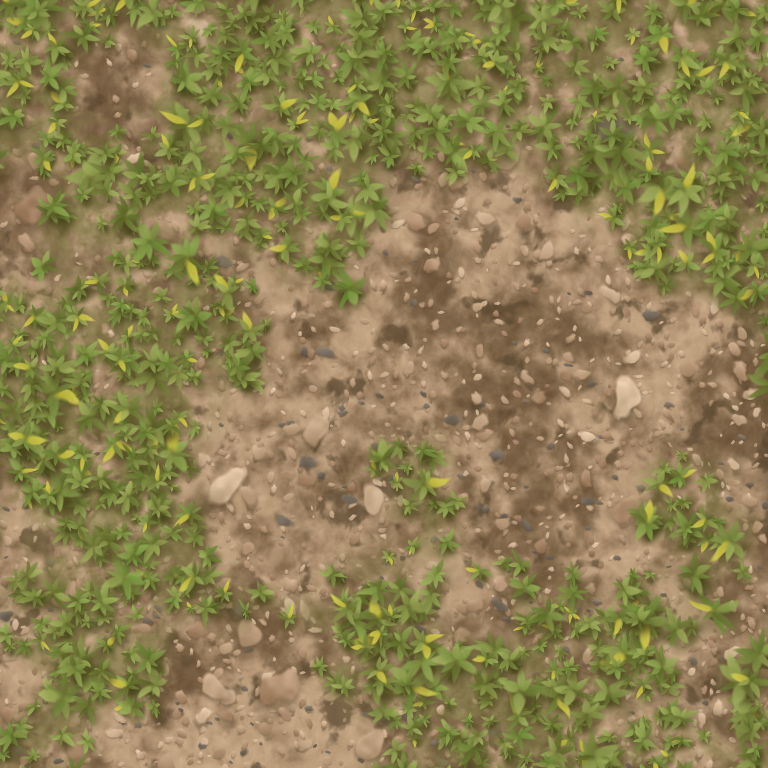
This texture is drawn by a Shadertoy shader. Its source:

```glsl
vec3 hash3(vec2 p) {
    vec3 q = fract(p.xyx * vec3(0.1031, 0.1030, 0.0973));
    q += dot(q, q.yxz + 33.33);
    return fract((q.xxy + q.yzz) * q.zyx);
}

float noise(vec2 p) {
    vec2 i = floor(p), f = fract(p);
    f = f * f * (3.0 - 2.0 * f);
    return mix(mix(hash3(i).x, hash3(i + vec2(1, 0)).x, f.x),
               mix(hash3(i + vec2(0, 1)).x, hash3(i + vec2(1, 1)).x, f.x), f.y);
}

float fbm(vec2 p) {
    float sum = 0.0, amp = 0.533;
    for (int i = 0; i < 4; i++) {
        sum += amp * noise(p);
        p = mat2(1.6, 1.2, -1.2, 1.6) * p + 17.3;
        amp *= 0.5;
    }
    return sum;
}

// Patchy plant density, lush along the top
float growth(vec2 p) {
    float lush = 0.24 * smoothstep(0.6, 1.0, p.y) - 0.05 * p.x;
    return smoothstep(0.41, 0.63, fbm(p * 5.5 + 41.0) + lush);
}

// Bare earth: broad tone, crumbs and dark pits
vec3 soil(vec2 p) {
    float tone = 0.5 * fbm(p * 7.0) + 0.5 * fbm(p * 38.0 + 9.0);
    vec3 col = mix(vec3(0.47, 0.37, 0.26), vec3(0.75, 0.63, 0.50), smoothstep(0.29, 0.63, tone));
    col += 0.13 * (fbm(p * 85.0 + 5.0) - 0.5);
    float pits = smoothstep(0.62, 0.78, fbm(p * 30.0 + 70.0));
    return mix(col, vec3(0.34, 0.27, 0.18), 0.7 * pits);
}

// Rounded stones, lit from above, with a soft shadow below
vec3 pebbles(vec3 col, vec2 p, float scale, float chance) {
    vec2 base = floor(p * scale);
    for (int k = 0; k < 9; k++) {
        vec2 cell = base + vec2(k % 3, k / 3) - 1.0;
        vec3 h = hash3(cell + scale * 3.0), look = hash3(cell + 91.0);
        vec2 centre = cell + 0.2 + 0.6 * h.xy;
        float here = chance * (1.3 - 0.8 * centre.y / scale + 0.3 * centre.x / scale);
        if (h.z > here) continue;
        vec2 d = p * scale - centre;
        float a = 3.14 * look.x;
        vec2 q = mat2(cos(a), -sin(a), sin(a), cos(a)) * d;
        q *= vec2(1.0, 1.2 + 0.6 * look.y) / mix(0.2, 0.44, look.z);
        float r = length(q) + 0.55 * (noise(d * 5.0 + 30.0 * h.xy) - 0.5);
        float soft = 0.12 + 0.004 * scale;
        float shade = smoothstep(1.5, 0.7, r + 1.2 * d.y + 0.2);
        col = mix(col, vec3(0.36, 0.28, 0.19), 0.55 * shade);
        vec3 stone = mix(vec3(0.66, 0.52, 0.40), vec3(0.87, 0.76, 0.63), look.y);
        stone = mix(stone, vec3(0.45, 0.41, 0.36), step(0.88, look.x));
        stone += 0.22 * d.y + 0.12 * (noise(p * 90.0) - 0.5);
        col = mix(col, stone, 0.9 * smoothstep(1.0 + soft, 1.0 - soft, r));
    }
    return col;
}

// Small plants: a dark hollow under a fan of pointed leaves
vec3 plants(vec3 col, vec2 p, float scale, float amount) {
    vec2 base = floor(p * scale);
    for (int k = 0; k < 9; k++) {
        vec2 cell = base + vec2(k % 3, k / 3) - 1.0;
        vec3 h = hash3(cell + scale * 7.0), look = hash3(cell + scale + 53.0);
        vec2 centre = cell + 0.15 + 0.7 * h.xy;
        if (h.z > amount * growth(centre / scale)) continue;
        vec2 d = p * scale - centre;
        float size = mix(0.5, 0.9, look.x);
        float hollow = smoothstep(1.0, 0.1, length(d + vec2(-0.08, 0.2)) / size);
        col = mix(col, vec3(0.29, 0.27, 0.11), 0.72 * hollow * (0.4 + noise(p * 70.0)));
        for (int i = 0; i < 7; i++) {
            vec3 leaf = hash3(cell * 3.0 + float(i) * 13.7 + scale);
            float a = 0.9 * float(i) + 6.28 * look.y + 0.7 * leaf.x;
            float len = size * mix(0.55, 1.0, leaf.y);
            vec2 q = mat2(cos(a), -sin(a), sin(a), cos(a)) * d / len;
            float width = (0.16 + 0.09 * leaf.z) * (1.2 - 0.6 * q.x);
            float e = length(vec2((q.x - 0.55) / 0.48, q.y / max(width, 0.05)));
            vec3 green = mix(vec3(0.37, 0.40, 0.16), vec3(0.63, 0.68, 0.36), leaf.z);
            green = mix(green, vec3(0.44, 0.62, 0.24), 0.6 * look.z * leaf.x);
            green = mix(green, vec3(0.80, 0.77, 0.28), step(0.965, leaf.y));
            green += 0.10 * q.y + 0.08 * (q.x - 0.5);
            col = mix(col, green, 0.88 * smoothstep(1.3, 0.65, e));
        }
    }
    return col;
}

void mainImage(out vec4 fragColor, in vec2 fragCoord) {
    vec2 p = fragCoord / iResolution.y;
    vec2 warped = p + 0.008 * (vec2(noise(p * 45.0), noise(p * 45.0 + 60.0)) - 0.5);
    vec3 col = soil(warped);

    // Stones from gravel to fist size
    col = pebbles(col, warped, 75.0, 0.32);
    col = pebbles(col, warped, 36.0, 0.24);
    col = pebbles(col, warped, 13.0, 0.13);

    // Withered olive litter between the plants
    float litter = growth(p) * smoothstep(0.3, 0.6, fbm(p * 42.0 + 23.0));
    vec3 olive = mix(vec3(0.38, 0.34, 0.17), vec3(0.64, 0.60, 0.40), fbm(p * 60.0 + 3.0));
    col = mix(col, olive, 0.8 * litter);

    col = plants(col, warped, 42.0, 0.55);
    col = plants(col, warped, 23.0, 0.6);
    col = plants(col, warped, 33.0, 0.4);
    fragColor = vec4(clamp(col, 0.0, 1.0), 1.0);
}
```
